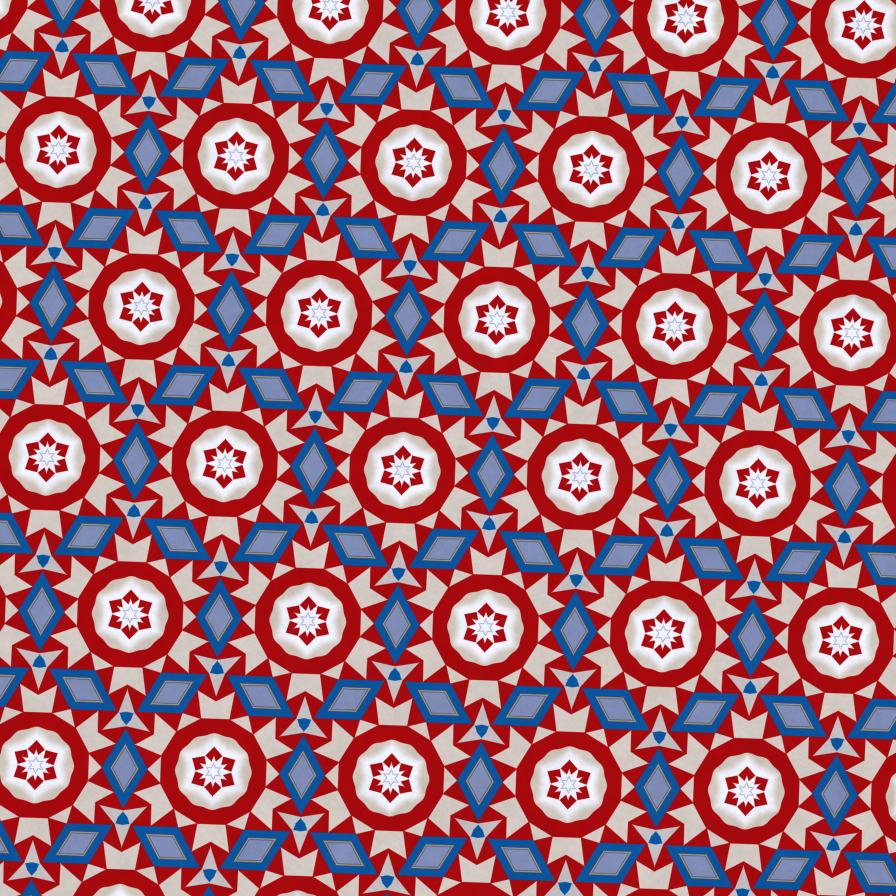
This pattern is drawn by a Shadertoy shader. Its source:

```glsl
// Hexagonal kaleidoscope cloth: red ringed rosettes, blue rhombs and three-pointed stars.
#define PERIOD 0.1984
#define ORIGIN vec2(0.449, 0.475)
#define TILT 0.0367
#define RING_OUTER 0.297
#define RING_INNER 0.212
#define RHOMB_WIDTH 0.130
#define GRAIN 0.07
#define RED vec3(0.65, 0.035, 0.05)
#define BLUE vec3(0.03, 0.33, 0.62)
#define CREAM vec3(0.82, 0.79, 0.76)
#define WHITE vec3(0.94, 0.95, 0.99)
#define LILAC vec3(0.50, 0.55, 0.71)

const vec2 DIR30 = vec2(0.8660254, 0.5);

float hash(vec2 p) {
    return fract(sin(dot(p, vec2(127.1, 311.7))) * 43758.5453);
}

float noise(vec2 p) {
    vec2 i = floor(p), f = fract(p);
    f = f * f * (3.0 - 2.0 * f);
    return mix(mix(hash(i), hash(i + vec2(1, 0)), f.x),
               mix(hash(i + vec2(0, 1)), hash(i + vec2(1, 1)), f.x), f.y);
}

// Signed distance to the line a-b, negative on its left.
float side(vec2 p, vec2 a, vec2 b) {
    vec2 e = normalize(b - a);
    return dot(p - a, vec2(e.y, -e.x));
}

// Six-fold star in the folded wedge: radius on the axis and at 30 degrees.
float star(vec2 p, float onAxis, float offAxis) {
    return side(p, vec2(onAxis, 0.0), offAxis * DIR30);
}

// Offset from the nearest point of a unit triangular lattice.
vec2 hexCell(vec2 p) {
    vec2 s = vec2(1.0, 1.7320508);
    vec2 a = mod(p, s) - 0.5 * s;
    vec2 b = mod(p - 0.5 * s, s) - 0.5 * s;
    return dot(a, a) < dot(b, b) ? a : b;
}

// Mirror the plane into a wedge from 0 to 30 degrees.
vec2 foldWedge(vec2 p) {
    p = abs(p);
    vec2 n = vec2(-DIR30.y, DIR30.x);
    p -= 2.0 * max(0.0, dot(p, n)) * n;
    return vec2(p.x, abs(p.y));
}

void paint(inout vec3 col, vec3 ink, float d, float px) {
    col = mix(col, ink, smoothstep(px, -px, d));
}

void mainImage(out vec4 fragColor, in vec2 fragCoord) {
    vec2 uv = fragCoord / iResolution.y;
    float px = 0.8 / (PERIOD * iResolution.y);
    float c = cos(TILT), s = sin(TILT);
    vec2 q = (uv - ORIGIN) / PERIOD;
    vec2 p = foldWedge(hexCell(vec2(c * q.x - s * q.y, s * q.x + c * q.y)));
    float r = length(p);
    vec3 col = RED;

    // Cream spikes between the ring and the rhombs
    vec2 foot = vec2(0.293, 0.078), ear = vec2(0.445, 0.136);
    float spike = max(side(p, foot, ear), side(p, ear, 0.395 * DIR30));
    paint(col, CREAM, spike, px);
    paint(col, CREAM, side(p, vec2(0.372, 0.0), foot), px);

    // Three-pointed star with a blue heart
    vec2 hub = vec2(0.5, 0.2886751);
    float tri = side(p, hub - 0.155 * DIR30, hub - vec2(0.0, 0.052));
    paint(col, mix(CREAM, LILAC, 0.18), tri, px);
    float heart = side(p, hub - 0.030 * DIR30, hub - vec2(0.0, 0.045));
    paint(col, BLUE, heart, px);

    // Rhomb with an outlined lilac core
    float rhomb = dot(abs(p - vec2(0.5, 0.0)), DIR30) - RHOMB_WIDTH * DIR30.x;
    paint(col, BLUE, rhomb, px);
    paint(col, vec3(0.25, 0.29, 0.36), rhomb + 0.040, px);
    paint(col, CREAM * 0.78, rhomb + 0.045, px);
    paint(col, vec3(0.34, 0.37, 0.45), rhomb + 0.051, px);
    paint(col, LILAC, rhomb + 0.056, px);

    // Twelve-sided red ring around a pale disc
    paint(col, RED, max(p.x, dot(p, DIR30)) - RING_OUTER, px);
    float glow = smoothstep(0.025, -0.03, star(p, 0.155, 0.200));
    vec3 disc = mix(CREAM, WHITE, glow);
    disc -= 0.07 * (1.0 - glow) * noise(q * 14.0) * vec3(0.5, 0.7, 1.0);
    paint(col, disc, r - RING_INNER - 0.004 * cos(12.0 * atan(p.y, p.x)), px);

    // Nested stars at the centre
    paint(col, RED, star(p, 0.100, 0.140), px);
    paint(col, WHITE, star(p, 0.108, 0.046), px);
    paint(col, WHITE, star(p, 0.040, 0.088), px);
    paint(col, mix(WHITE, LILAC, 0.6), abs(star(p, 0.024, 0.045)) - 0.003, px);

    // Cloth mottling and fine weave
    float mottle = 0.6 * noise(q * 9.0) + 0.4 * noise(q * 31.0) - 0.5;
    col *= 1.0 + GRAIN * (mottle + 0.5 * (noise(q * 70.0) - 0.5));
    fragColor = vec4(clamp(col, 0.0, 1.0), 1.0);
}
```
